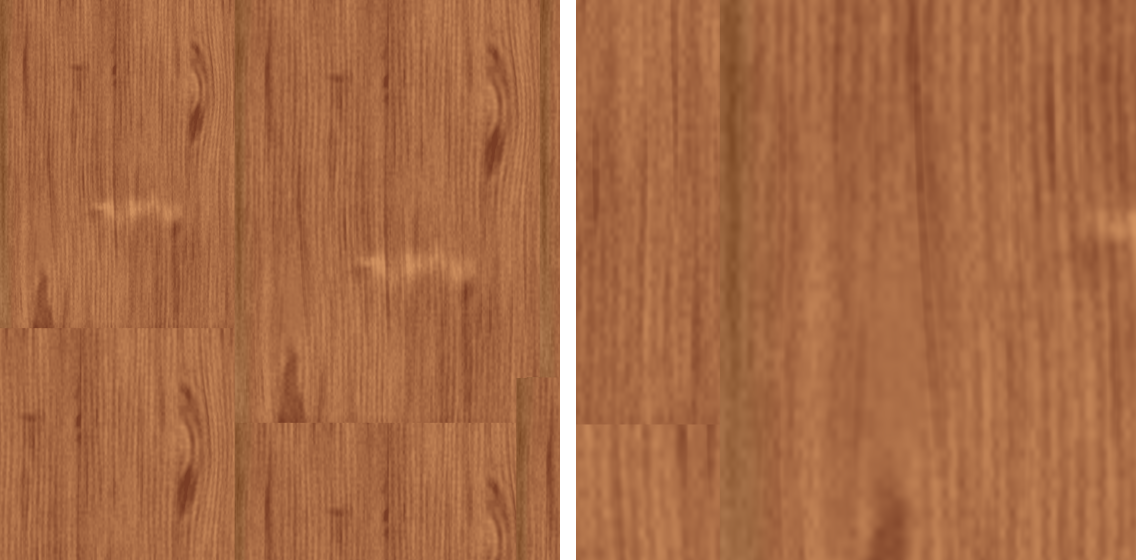
Left: the whole. Right: its middle third, enlarged.
Reproduce this texture procedurally as a WebGL 1 fragment shader.

```glsl
precision highp float;
// Reddish brown wood planks in three staggered columns. Each plank repeats one
// board: stretched noise for the grain, with knots, cracks, an oval eye, a pale
// band and a dark flame laid over it. The upper left board is smaller.

uniform vec2 u_resolution;

float hash(vec2 p) {
  vec3 a = fract(p.xyx * 0.1031);
  a += dot(a, a.yzx + 33.33);
  return fract((a.x + a.y) * a.z);
}

float noise(vec2 p) {
  vec2 i = floor(p), f = fract(p);
  f = f * f * (3.0 - 2.0 * f);
  return mix(mix(hash(i), hash(i + vec2(1.0, 0.0)), f.x),
             mix(hash(i + vec2(0.0, 1.0)), hash(i + 1.0), f.x), f.y);
}

// Soft elliptical spot
float spot(vec2 q, vec2 center, vec2 radius) {
  vec2 d = (q - center) / radius;
  return exp(-dot(d, d));
}

// Signed grain layer, stretched along the board
float grain(vec2 q, float across, float along) {
  return noise(q * vec2(across, along) + across) - 0.5;
}

// One board, 0.547 wide and 0.775 tall, y running down
vec3 board(vec2 q) {
  // Bend the fibres gently, and around the eye and the flame
  vec2 g = q;
  g.x += 0.006 * (noise(q * vec2(7.0, 5.0)) - 0.5);
  g.x -= 0.020 * spot(q, vec2(0.495, 0.22), vec2(0.04, 0.11));
  g.x -= 0.4 * (q.x - 0.102) * spot(q, vec2(0.102, 0.66), vec2(0.05, 0.14));

  // Grain from broad bands to fine flecks
  float tone = 0.02 + 0.55 * grain(g, 21.0, 2.5) + 0.6 * grain(g, 62.0, 4.0)
             + 0.5 * grain(g, 150.0, 6.0) + 0.4 * grain(g, 230.0, 30.0)
             + 0.5 * grain(g, 290.0, 170.0) + 0.35 * grain(q, 6.0, 5.0);
  // Evenly spaced lines that fade in and out, then sparse dark pores
  float fade = smoothstep(0.3, 0.8, noise(g * vec2(20.0, 6.0)));
  tone += 0.28 * fade * sin(600.0 * g.x + 6.0 * noise(g * vec2(30.0, 3.0)));
  tone -= 0.6 * smoothstep(0.68, 0.95, noise(g * vec2(125.0, 7.0) + 7.0));

  // Slow light and dark areas
  tone += 0.30 * spot(q, vec2(0.25, 0.64), vec2(0.09, 0.14));
  tone -= 0.25 * spot(q, vec2(0.08, 0.2), vec2(0.05, 0.22));
  tone -= 0.20 * spot(q, vec2(0.38, 0.25), vec2(0.06, 0.16));

  // Dark streaks and knots
  float fibre = 0.3 + 1.2 * noise(g * vec2(170.0, 14.0));
  tone -= 0.9 * fibre * spot(q, vec2(0.062, 0.18), vec2(0.007, 0.11));
  tone -= 0.6 * fibre * spot(q, vec2(0.115, 0.36), vec2(0.006, 0.08));
  tone -= 0.9 * spot(q, vec2(0.182, 0.160), vec2(0.015, 0.008));
  tone -= 0.9 * fibre * spot(q, vec2(0.184, 0.195), vec2(0.012, 0.040));
  tone -= 1.1 * fibre * spot(q, vec2(0.417, 0.540), vec2(0.010, 0.022));
  tone -= 0.6 * fibre * spot(q, vec2(0.225, 0.505), vec2(0.022, 0.016));

  // Broken cracks
  float wander = 0.006 * (noise(vec2(3.0, q.y * 40.0)) - 0.5);
  float broken = smoothstep(0.25, 0.65, noise(vec2(q.x * 20.0, q.y * 60.0)));
  tone -= 1.3 * broken * spot(q, vec2(0.268 + wander, 0.155), vec2(0.005, 0.05));
  tone -= 1.0 * broken * spot(q, vec2(0.302 + 0.3 * wander, 0.14), vec2(0.002, 0.11));
  tone -= 0.8 * spot(q, vec2(0.274, 0.09), vec2(0.0018, 0.12));
  tone -= 0.6 * broken * spot(q, vec2(0.278, 0.52), vec2(0.002, 0.14));

  // Eye: half oval rings opening from a straight left side
  float r = length((q - vec2(0.450, 0.215)) / vec2(0.036, 0.1));
  float eye = smoothstep(0.446, 0.457, q.x) * (1.0 - smoothstep(0.9, 1.9, r));
  tone += eye * (0.4 * sin(15.0 * r + 2.0 * noise(q * 30.0)) - 0.15
                 + 0.75 * (1.0 - smoothstep(0.25, 0.6, r)));
  tone -= 1.1 * fibre * spot(q, vec2(0.468 + 0.3 * (q.y - 0.13), 0.13), vec2(0.009, 0.045));
  tone -= 1.3 * fibre * spot(q, vec2(0.465 - 0.3 * (q.y - 0.28), 0.28), vec2(0.011, 0.035));

  // Pale band across the fibres, brightest at its left end
  float band = smoothstep(0.215, 0.25, q.x) * (1.0 - smoothstep(0.40, 0.46, q.x));
  float ragged = 0.5 + 0.03 * grain(q, 50.0, 4.0);
  tone += 1.3 * band * exp(-pow(abs(q.y - ragged) / 0.024, 2.0)) * (0.15 + noise(q * vec2(110.0, 30.0)));
  tone += 1.5 * spot(q, vec2(0.235, 0.486), vec2(0.015, 0.009)) * (0.4 + noise(q * 120.0));

  // Flame: a dark tapering tongue at the foot, smooth pale wood above it
  float side = abs(q.x - 0.102 + 0.008 * grain(q, 60.0, 35.0));
  float tongue = 1.0 - smoothstep(-0.006, 0.010, side - 0.15 * (q.y - 0.62));
  tone = mix(tone, 0.1, 0.6 * spot(q, vec2(0.102, 0.56), vec2(0.026, 0.06)));
  tone -= 1.0 * tongue * smoothstep(0.60, 0.68, q.y) * (0.65 + 0.5 * fibre);
  tone -= 0.2 * smoothstep(0.755, 0.775, q.y);

  // Tone to colour, with a faint olive strip on the left edge
  vec3 color = vec3(0.66, 0.418, 0.268) + clamp(tone, -1.5, 1.3) * vec3(0.122, 0.118, 0.083);
  vec3 olive = vec3(0.57, 0.385, 0.23) + tone * vec3(0.11);
  float strip = 1.0 - smoothstep(0.010, 0.034, q.x + 0.02 * grain(g, 120.0, 4.0));
  return mix(color, olive, 0.65 * strip);
}

void main() {
  vec2 p = gl_FragCoord.xy / u_resolution;
  p.y = 1.0 - p.y;
  vec2 pixel = 1.0 / u_resolution;

  // Left edges above and below each column's seam, seam heights, upper scales
  vec3 upperLeft = vec3(0.0, 0.419, 0.964);
  vec3 lowerLeft = vec3(-0.13, 0.419, 0.922);
  vec3 seam = vec3(0.586, 0.755, 0.674);
  vec3 scale = vec3(0.756, 1.0, 1.0);

  vec3 color = vec3(0.66, 0.42, 0.27);
  for (int i = 0; i < 3; i++) {
    float below = clamp((p.y - seam[i]) / pixel.y + 0.5, 0.0, 1.0);
    vec3 upper = board((p - vec2(upperLeft[i], seam[i])) / scale[i] + vec2(0.0, 0.775));
    vec3 lower = board(p - vec2(lowerLeft[i], seam[i]));
    float left = mix(upperLeft[i], lowerLeft[i], below);
    float cover = clamp((p.x - left) / pixel.x + 0.5, 0.0, 1.0);
    color = mix(color, mix(upper, lower, below), cover);
  }
  gl_FragColor = vec4(color, 1.0);
}
```
